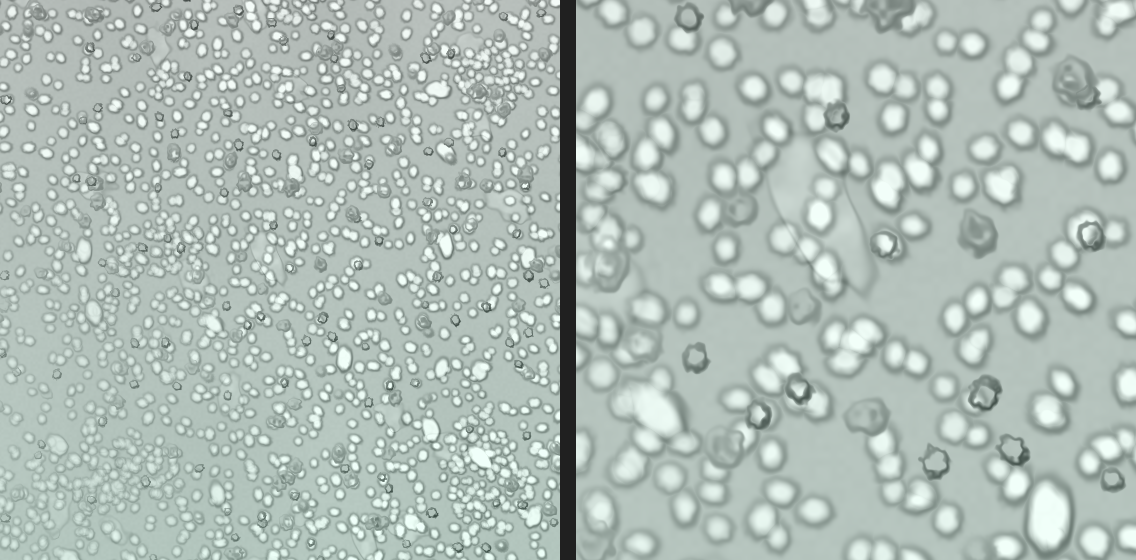
Left, the full canvas; right, a detail of the centre.
A WebGL 1 fragment shader for this texture:

```glsl
precision highp float;
// Small round cells in fluid under a bright-field microscope, on a grey-green ground.
// Each kind of body is scattered on a jittered grid as a pale core inside a dark rim;
// the strongest core and rim at each point then shift the tone of the ground.
uniform vec2 u_resolution;

vec3 hash(vec2 p) {
  vec3 h = fract(vec3(p.xyx) * vec3(0.1031, 0.1030, 0.0973));
  h += dot(h, h.yxz + 33.33);
  return fract((h.xxy + h.yzz) * h.zyx);
}

float noise(vec2 p) {
  vec2 i = floor(p), f = fract(p);
  f = f * f * (3.0 - 2.0 * f);
  return mix(mix(hash(i).x, hash(i + vec2(1, 0)).x, f.x),
             mix(hash(i + vec2(0, 1)).x, hash(i + vec2(1, 1)).x, f.x), f.y);
}

// Out-of-focus haze, strongest at the lower left
float hazeAt(vec2 p) {
  return 1.0 - smoothstep(0.1, 0.75, length(p - vec2(0.0, 0.15)));
}

// shape: radius, stretch, rim width, wobble; tone: core light, rim dark
// odds: base chance of a body, and how far patchiness sways it
vec2 scatter(vec2 p, float grid, float seed, vec2 odds, vec4 shape, vec2 tone) {
  vec2 result = vec2(0.0);
  float haze = hazeAt(p);
  float soft = mix(0.0018, 0.003, haze);
  for (int y = -1; y <= 1; y++) {
    for (int x = -1; x <= 1; x++) {
      vec2 cell = floor(p * grid) + vec2(x, y);
      vec3 place = hash(cell + seed * 17.3 + 50.0);
      vec3 look = hash(cell + seed * 31.7 + 210.0);
      vec2 centre = (cell + place.xy) / grid;
      float chance = odds.x + odds.y * (noise(centre * 7.0 + seed + 20.0) - 0.5);
      if (place.z > chance) continue;

      // Turn and stretch along a mostly down-right axis
      vec2 q = p - centre;
      float angle = -1.0 + (look.x - 0.5) * 2.2;
      vec2 axis = vec2(cos(angle), sin(angle));
      float stretch = mix(1.0, shape.y, look.y);
      vec2 local = vec2(dot(q, axis) / stretch, dot(q, vec2(-axis.y, axis.x)));
      float radius = shape.x * mix(0.8, 1.2, look.z);
      float bump = noise(local / shape.x * 1.6 + look.xy * 40.0 + 9.0) - 0.5;
      float d = length(local) - radius * (1.0 + shape.w * bump);

      float core = 1.0 - smoothstep(-2.0 * soft, soft, d);
      float rimOffset = (d - shape.z * 0.8) / shape.z;
      float side = dot(q / (length(q) + 0.001), vec2(0.55, -0.83));
      float rim = exp(-rimOffset * rimOffset) * (0.8 + 0.3 * side);
      float strength = mix(0.75, 1.1, look.y) * (1.0 - 0.42 * haze);
      result = max(result, vec2(core, rim) * tone * strength);
    }
  }
  return result;
}

void main() {
  vec2 p = gl_FragCoord.xy / u_resolution.y;

  // Ground: slow mottling with fine grain
  float ground = 0.703 + 0.03 * (noise(p * 5.0 + 3.0) - 0.5);
  ground += 0.018 * (1.0 - p.y) + 0.016 * (noise(p * 230.0) - 0.5);

  // Small bright cells: two loose layers and tight clumps
  vec4 small = vec4(0.0064, 1.4, 0.0024, 0.25);
  vec2 mark = scatter(p, 30.0, 1.0, vec2(0.72, 0.6), small, vec2(0.24, 0.20));
  mark = max(mark, scatter(p, 30.0, 2.0, vec2(0.66, 0.6), small, vec2(0.22, 0.19)));
  mark = max(mark, scatter(p, 60.0, 3.0, vec2(-1.6, 6.0),
                           vec4(0.0055, 1.3, 0.0022, 0.3), vec2(0.2, 0.22)));

  // Large bright bodies
  mark = max(mark, scatter(p, 6.0, 4.0, vec2(0.5, 0.3),
                           vec4(0.0125, 1.8, 0.0025, 0.35), vec2(0.23, 0.25)));

  // Dark bodies: crisp rings, grainy grey cells, blurred specks
  vec2 shade = scatter(p, 14.0, 5.0, vec2(0.5, 0.4),
                       vec4(0.0048, 1.25, 0.0021, 0.7), vec2(0.06, 0.40));
  vec2 grey = scatter(p, 12.0, 6.0, vec2(0.6, 0.8),
                      vec4(0.0085, 1.3, 0.0028, 0.6), vec2(0.09, 0.22));
  float grains = noise(p * 190.0 + 7.0);
  grey.y += grey.x * 2.6 * grains;
  vec2 speck = scatter(p, 9.0, 7.0, vec2(0.3, 0.3),
                       vec4(0.003, 1.3, 0.005, 0.4), vec2(0.0, 0.2));

  // Faint flattened ghosts with folded texture
  vec2 ghost = scatter(p, 7.0, 8.0, vec2(0.42, 0.6),
                       vec4(0.02, 1.9, 0.0025, 0.9), vec2(0.06, 0.09));
  ghost.x *= 0.2 + 1.2 * noise(p * 75.0);

  // Pale cores hide the rims beneath them
  float tone = ground + ghost.x - ghost.y;
  tone += mark.x - mark.y * (1.0 - min(1.0, mark.x * 4.0));
  float darkness = max(max(shade.y, grey.y), speck.y);
  tone = mix(tone, ground + shade.x - darkness, smoothstep(0.02, 0.16, darkness));
  tone = clamp(tone, 0.16, 0.95);

  // Neutral at the top, greener toward the bottom
  vec3 tint = mix(vec3(-0.012, 0.062, 0.03), vec3(0.008, 0.036, 0.022), p.y);
  gl_FragColor = vec4(vec3(tone) + tint, 1.0);
}
```
